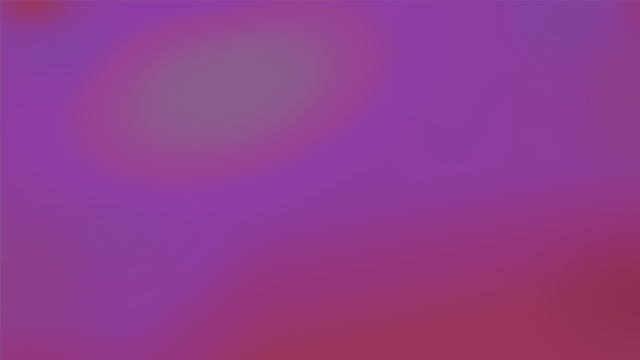
This background is drawn by a WebGL 1 fragment shader. Its source:

```glsl
precision highp float;
uniform vec2 u_resolution;

#define ASPECT 1.7778
#define VIOLET vec3(0.553, 0.236, 0.615)
#define BRIGHT_VIOLET vec3(0.560, 0.240, 0.650)
#define INDIGO vec3(0.505, 0.260, 0.620)
#define PLUM vec3(0.545, 0.250, 0.530)
#define MAGENTA vec3(0.585, 0.205, 0.490)
#define CRIMSON vec3(0.605, 0.210, 0.360)
#define DEEP_RED vec3(0.555, 0.175, 0.315)
#define HALO_PINK vec3(0.595, 0.260, 0.580)
#define MAUVE vec3(0.550, 0.360, 0.555)
#define CLOUD_CENTER vec2(0.637, 0.757)
#define CLOUD_RADII vec2(0.430, 0.235)

// Soft elliptical light, 1 at the center
float glow(vec2 p, vec2 center, vec2 radii) {
  vec2 q = (p - center) / radii;
  return exp(-dot(q, q));
}

// Tilted elliptical distance, 1 on the halo, with a dent at the top
float cloudDistance(vec2 p) {
  const float tilt = 0.296;
  vec2 q = p - CLOUD_CENTER;
  q = vec2(q.x * cos(tilt) + q.y * sin(tilt),
           q.y * cos(tilt) - q.x * sin(tilt));
  float dent = 0.18 * glow(p, vec2(0.62, 1.0), vec2(0.16, 0.11));
  return length(q / CLOUD_RADII) + dent;
}

// Depth below the rising upper edge of the warm area
float warmDepth(vec2 p) {
  float drop = 0.25 * (1.0 - smoothstep(0.3, 0.8, p.x));
  float ripple = 0.008 * sin(5.0 * p.x + 1.0);
  return 0.12 + 0.15 * p.x + ripple - drop - p.y;
}

// Violet field with cool and plum patches
vec3 coolField(vec2 p, float cloud) {
  vec3 color = mix(VIOLET, BRIGHT_VIOLET, exp(-pow((cloud - 1.25) * 4.0, 2.0)));
  color = mix(color, INDIGO, 0.9 * glow(p, vec2(1.58, 0.95), vec2(0.17, 0.16)));
  color = mix(color, INDIGO, 0.6 * glow(p, vec2(0.31, 0.35), vec2(0.20, 0.10)));
  color = mix(color, INDIGO, 0.7 * glow(p, vec2(0.16, 0.87), vec2(0.17, 0.11)));
  color = mix(color, INDIGO, 0.3 * glow(p, vec2(1.25, 0.82), vec2(0.14, 0.30)));
  color = mix(color, PLUM, 0.9 * glow(p, vec2(1.76, 0.72), vec2(0.18, 0.24)));
  color = mix(color, PLUM, 0.9 * glow(p, vec2(0.04, 0.20), vec2(0.24, 0.24)));
  return color;
}

void main() {
  vec2 uv = gl_FragCoord.xy / u_resolution;
  vec2 p = uv * vec2(ASPECT, 1.0);
  float cloud = cloudDistance(p);
  vec3 color = coolField(p, cloud);

  // Warm lower right
  float depth = warmDepth(p);
  color = mix(color, MAGENTA, smoothstep(-0.22, 0.04, depth));
  color = mix(color, CRIMSON, smoothstep(0.0, 0.25, depth));
  color = mix(color, DEEP_RED, 0.9 * glow(p, vec2(1.77, 0.17), vec2(0.22, 0.16)));

  // Warm corners
  color = mix(color, CRIMSON, 0.9 * glow(p, vec2(0.09, 1.0), vec2(0.10, 0.065)));
  color = mix(color, MAGENTA, 0.8 * glow(p, vec2(0.08, 0.0), vec2(0.18, 0.08)));
  color = mix(color, MAGENTA, 0.7 * glow(p, vec2(1.78, 1.0), vec2(0.06, 0.10)));

  // Mauve cloud with a pink halo
  vec3 cloudColor = mix(MAUVE, HALO_PINK, smoothstep(0.3, 1.0, cloud));
  color = mix(cloudColor, color, smoothstep(0.88, 1.22, cloud));

  // Faint light along the top and left edges
  float edge = min(p.x, 1.0 - p.y);
  color = mix(color, MAUVE, 0.4 * (1.0 - smoothstep(0.001, 0.004, edge)));

  gl_FragColor = vec4(color, 1.0);
}
```
